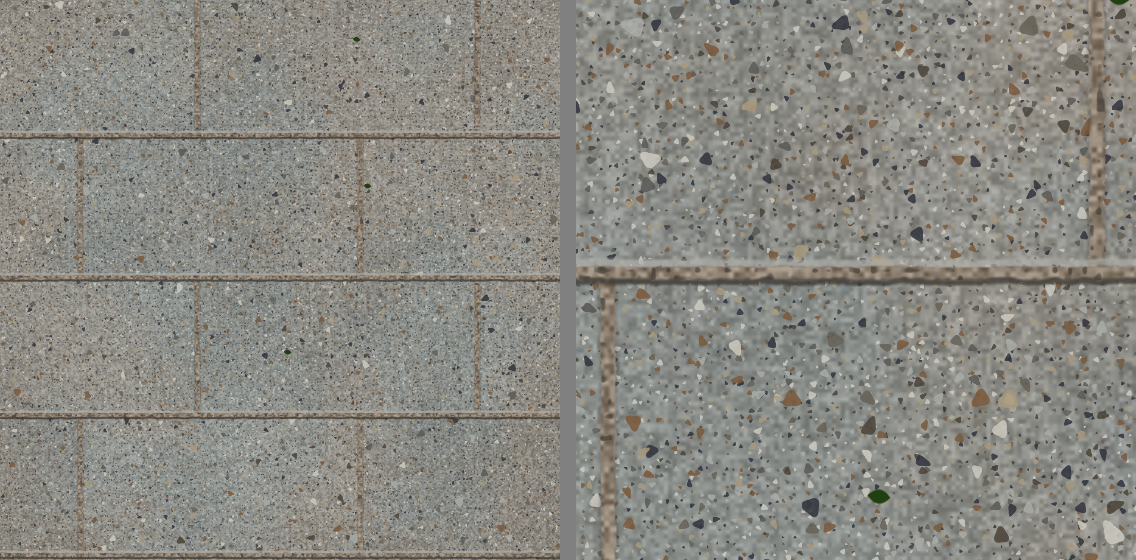
Left: the whole. Right: its middle third, enlarged.
Write a WebGL 2 fragment shader that draws this texture.

```glsl
#version 300 es
precision highp float;
// Grey concrete slabs in running bond, four rows of two, with sandy joints.
// Layers of hashed chips form the exposed aggregate; each bed joint gets a
// lit upper edge and a shadowed lower edge. All noise wraps at the borders.

uniform vec2 u_resolution;
out vec4 fragColor;

const float ROWS = 4.0;
const float COLUMNS = 2.0;
const vec3 CONCRETE_WARM = vec3(0.565, 0.550, 0.520);
const vec3 CONCRETE_COOL = vec3(0.545, 0.565, 0.553);
const vec3 MORTAR = vec3(0.550, 0.500, 0.440);
const vec3 LIT_EDGE = vec3(0.690, 0.685, 0.660);
const vec3 SHADOW = vec3(0.220, 0.205, 0.185);
const vec3 LEAF = vec3(0.130, 0.250, 0.070);
const vec3 CHIPS[8] = vec3[8](
    vec3(0.19, 0.20, 0.24), vec3(0.29, 0.26, 0.22), vec3(0.35, 0.35, 0.34),
    vec3(0.48, 0.35, 0.23), vec3(0.80, 0.79, 0.75), vec3(0.66, 0.60, 0.49),
    vec3(0.40, 0.38, 0.34), vec3(0.66, 0.67, 0.65));

float hash(vec2 p) {
    return fract(sin(dot(p, vec2(127.1, 311.7))) * 43758.55);
}

// Value noise with a whole number of cells across the canvas.
float noise(vec2 uv, float freq) {
    vec2 cell = floor(uv * freq);
    vec2 f = fract(uv * freq);
    f = f * f * (3.0 - 2.0 * f);
    vec2 a = mod(cell, freq);
    vec2 b = mod(cell + 1.0, freq);
    return mix(mix(hash(a), hash(vec2(b.x, a.y)), f.x),
               mix(hash(vec2(a.x, b.y)), hash(b), f.x), f.y);
}

// Coverage of the side where d is below the edge.
float inside(float d, float edge, float soft) {
    return 1.0 - smoothstep(edge - soft, edge + soft, d);
}

vec2 rotate(vec2 p, float angle) {
    float c = cos(angle), s = sin(angle);
    return vec2(c * p.x - s * p.y, s * p.x + c * p.y);
}

// One layer of irregular chips: colour in rgb, coverage in a.
vec4 chipLayer(vec2 uv, float freq, float amount, float pixel) {
    vec2 id = mod(floor(uv * freq), freq) + freq;
    float size = hash(id + 3.7);
    float radius = mix(0.15, 0.36, size * size);
    vec2 jitter = vec2(hash(id + 11.3), hash(id + 23.9)) - 0.5;
    vec2 p = fract(uv * freq) - 0.5 - jitter * (1.0 - 2.0 * radius);
    p = rotate(p, 6.283 * hash(id + 31.1));
    p.y *= 1.0 + 0.8 * hash(id + 41.7);
    float angle = atan(p.y, p.x + 0.0001);
    float d = length(p) * (1.0 + 0.17 * sin(3.0 * angle + 6.0 * size));
    float present = step(hash(id + 53.3), amount);
    vec3 colour = CHIPS[int(hash(id + 67.9) * 7.99)];
    return vec4(colour, present * inside(d, radius, 0.6 * freq * pixel));
}

vec3 concrete(vec2 uv, float slabTone, float pixel) {
    float patches = 0.6 * noise(uv, 5.0) + 0.4 * noise(uv + 0.37, 13.0);
    vec3 colour = mix(CONCRETE_WARM, CONCRETE_COOL, smoothstep(0.25, 0.75, patches));
    colour += 0.03 * (slabTone - 0.5) + 0.05 * (noise(uv, 9.0) - 0.5);
    colour += 0.17 * (noise(uv, 380.0) - 0.5) + 0.09 * (noise(uv, 170.0) - 0.5);
    for (int i = 0; i < 5; i++) {
        float level = float(i);
        vec4 chip = chipLayer(uv, floor(200.0 * pow(0.68, level)),
                              0.48 * pow(0.68, level), pixel);
        colour = mix(colour, chip.rgb, 0.85 * chip.a);
    }
    return colour;
}

vec3 mortar(vec2 uv) {
    float grain = noise(uv, 310.0) - 0.5;
    float pits = smoothstep(0.68, 0.9, noise(uv + 0.19, 230.0));
    return mix(MORTAR + 0.30 * grain, SHADOW, 0.6 * pits);
}

// Height of bed joint k; the middle one sits slightly low.
float bedHeight(float k) {
    return 0.0085 + k / ROWS - 0.0045 * step(abs(k - 2.0), 0.5);
}

void main() {
    vec2 uv = gl_FragCoord.xy / u_resolution;
    float pixel = 1.0 / min(u_resolution.x, u_resolution.y);
    float soft = max(0.7 * pixel, 0.0008);
    float wobble = 0.0018 * (noise(uv, 110.0) - 0.5);

    // Running bond: nearest bed joint, row, nearest upright joint.
    float bed = floor((uv.y - 0.0085) * ROWS + 0.5);
    float dy = uv.y - bedHeight(bed);
    float row = mod(bed - step(dy, 0.0), ROWS);
    float x = (uv.x - mix(0.1435, 0.3525, mod(row, 2.0))) * COLUMNS;
    float dx = (fract(x + 0.5) - 0.5) / COLUMNS;
    float slabTone = hash(vec2(mod(floor(x), COLUMNS), row) + 5.0);

    vec3 colour = concrete(uv, slabTone, pixel);

    // A few small leaves lying on the slabs.
    for (int i = 0; i < 3; i++) {
        vec2 seed = vec2(float(i), 8.0);
        vec2 p = uv - vec2(hash(seed), hash(seed + 4.0));
        p = rotate(p, 1.2 * hash(seed + 9.0) - 0.6);
        float d = abs(p.y) + 90.0 * p.x * p.x;
        colour = mix(colour, LEAF, inside(d, 0.0042, soft));
    }

    // Upright joints, with faint dark borders.
    float upright = abs(dx + wobble);
    colour = mix(colour, SHADOW, 0.22 * inside(upright, 0.0060, 0.0015));
    colour = mix(colour, mortar(uv), inside(upright, 0.0044, soft));

    // Bed joints: lit edge above, shadow below, mortar between.
    float lit = inside(abs(dy - 0.0062 + wobble), 0.0022, 0.0014);
    float shade = inside(abs(dy + 0.0050 + wobble), 0.0018, 0.0014);
    colour = mix(colour, LIT_EDGE, 0.65 * lit);
    colour = mix(colour, mortar(uv), inside(abs(dy + 0.5 * wobble), 0.0039, soft));
    colour = mix(colour, SHADOW, 0.75 * shade);

    fragColor = vec4(clamp(colour, 0.0, 1.0), 1.0);
}
```
